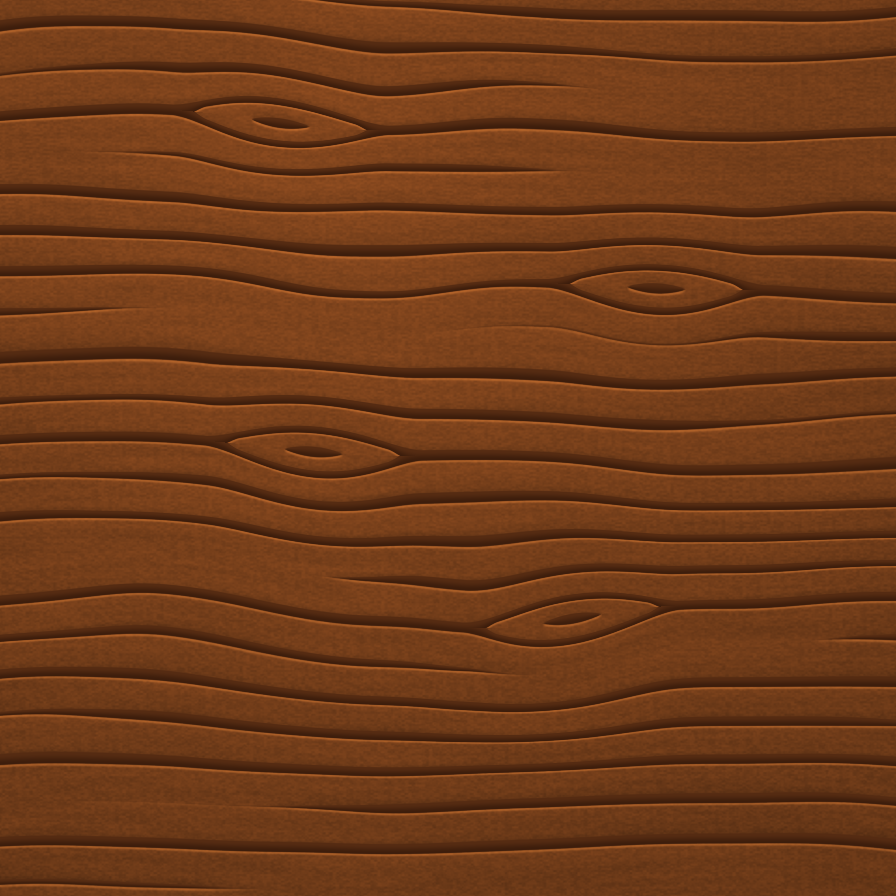
Give the GLSL for this texture, as a WebGL 2 fragment shader.

```glsl
#version 300 es
precision highp float;
uniform vec2 u_resolution;
out vec4 fragColor;

// Colours
const vec3 WOOD = vec3(0.472, 0.251, 0.105);
const vec3 GROOVE_TOP = vec3(0.335, 0.170, 0.072);
const vec3 GROOVE_DEEP = vec3(0.235, 0.113, 0.045);
const vec3 RIM = vec3(0.710, 0.395, 0.165);
// Grooves, in canvas units
const float ROWS = 22.0;
const float GROOVE_WIDTH = 0.0112;
const float RIM_WIDTH = 0.0013;
const float SHADE_REACH = 0.005;
const float EDGE = 0.0008;
const float WAVE = 0.046;
const float RIPPLE = 0.018;
// Knots
const int KNOTS = 4;
const float KNOT_LENGTH = 0.12;
const float KNOT_HEIGHT = 0.028;
const float KNOT_REACH = 0.06;
const vec2 PUPIL = vec2(0.034, 0.0055);
// Surface
const vec2 LIGHT_CENTRE = vec2(0.38, 0.78);
const float LIGHT_FALLOFF = 0.25;
const float STREAKS = 0.06;
const float GRAIN = 0.13;

float hash(vec2 p) {
    return fract(sin(dot(p, vec2(127.1, 311.7))) * 43758.5453);
}

float noise(vec2 p) {
    vec2 i = floor(p);
    vec2 f = fract(p);
    f = f * f * f * (f * (f * 6.0 - 15.0) + 10.0);
    float low = mix(hash(i), hash(i + vec2(1.0, 0.0)), f.x);
    float high = mix(hash(i + vec2(0.0, 1.0)), hash(i + vec2(1.0, 1.0)), f.x);
    return mix(low, high, f.y);
}

// Cuts a groove; height is measured upwards from its lower edge
vec3 carve(vec3 wood, float height, float thickness, float edge) {
    float strength = smoothstep(0.0, 0.3 * GROOVE_WIDTH, thickness);
    float shade = 0.11 * exp(-max(height - thickness, 0.0) / SHADE_REACH) * step(0.0, height);
    float glow = 0.08 * exp(min(height, 0.0) / SHADE_REACH) * step(height, 0.0);
    vec3 colour = wood * (1.0 + strength * (glow - shade));

    float rimOffset = (height + RIM_WIDTH) / (RIM_WIDTH + 0.2 * edge);
    colour = mix(colour, RIM * (0.5 + wood.r), 0.9 * strength * exp(-rimOffset * rimOffset));

    float depth = 1.0 - clamp(height / max(thickness, edge), 0.0, 1.0);
    vec3 bed = mix(GROOVE_TOP, GROOVE_DEEP, smoothstep(0.1, 0.95, depth));
    float inside = smoothstep(-edge, edge, height) * (1.0 - smoothstep(-edge, edge, height - thickness));
    return mix(colour, bed, inside * strength);
}

// Long grooves on odd rows, tapering pieces on even rows
float grooveWidth(float row, float x) {
    float n = noise(vec2(x * 2.4 + 9.0 * hash(vec2(row, 5.0)), row));
    float start = mod(row, 2.0) < 0.5 ? 0.16 : -0.25;
    return GROOVE_WIDTH * smoothstep(start, start + 0.55, n);
}

vec3 woodSurface(vec2 p, float level) {
    float light = 1.10 - LIGHT_FALLOFF * distance(p, LIGHT_CENTRE);
    float streak = noise(vec2(p.x * 5.0, level * 70.0)) + noise(vec2(p.x * 14.0, level * 190.0)) - 1.0;
    float grain = noise(p * vec2(260.0, 430.0)) + 0.5 * noise(p * vec2(480.0, 510.0) + 31.0) - 0.75;
    return WOOD * (light + STREAKS * streak + GRAIN * grain);
}

void main() {
    vec2 p = gl_FragCoord.xy / u_resolution.y;
    float edge = max(EDGE, 0.6 / u_resolution.y);

    // Flowing waves
    float level = p.y + WAVE * (noise(p * vec2(2.8, 4.5) + 3.7) - 0.5)
                + RIPPLE * (noise(p * vec2(5.0, 9.0) + 17.0) - 0.5);

    // Knots push the grooves apart
    float bent = level, knotRow = -100.0, knotBulge = 0.0, knotOffset = 1.0, pupilHeight = 0.0;
    bool insideKnot = false;
    for (int k = 0; k < KNOTS; k++) {
        float id = float(k);
        float side = 1.0 - 2.0 * mod(id, 2.0);
        float across = p.x - 0.5 - side * (0.12 + 0.12 * hash(vec2(id, 2.0)));
        float row = 6.0 + 4.0 * id + step(0.5, hash(vec2(id, 8.0)));
        float taper = max(1.0 - pow(abs(across) / KNOT_LENGTH, 2.0), 0.0);
        float offset = level - row / ROWS;
        float push = KNOT_HEIGHT * taper * taper * exp(-abs(offset) / KNOT_REACH);
        bent -= (offset < 0.0 ? -1.0 : 1.0) * push;
        if (taper > 0.0 && abs(offset) < 1.5 / ROWS) {
            knotRow = row;
            knotBulge = taper;
            knotOffset = offset;
            pupilHeight = PUPIL.y * max(1.0 - pow(abs(across) / PUPIL.x, 2.0), 0.0);
            insideKnot = abs(offset) < push;
        }
    }

    // Nearest groove, split in two around a knot
    float row = insideKnot ? knotRow : floor(bent * ROWS + 0.5);
    float width = grooveWidth(row, p.x);
    vec2 span = vec2(-0.5, 0.5) * width;
    if (row == knotRow) {
        width = mix(width, 1.75 * GROOVE_WIDTH, knotBulge);
        float joined = 1.0 - smoothstep(0.0, 0.5 * width, KNOT_HEIGHT * knotBulge * knotBulge);
        span = 0.5 * width * (knotOffset > 0.0 ? vec2(-joined, 1.0) : vec2(-1.0, joined));
    }

    vec3 colour = woodSurface(p, bent);
    colour = carve(colour, bent - row / ROWS - span.x, span.y - span.x, edge);
    colour = carve(colour, knotOffset + pupilHeight, 2.0 * pupilHeight, edge);
    fragColor = vec4(colour, 1.0);
}
```
